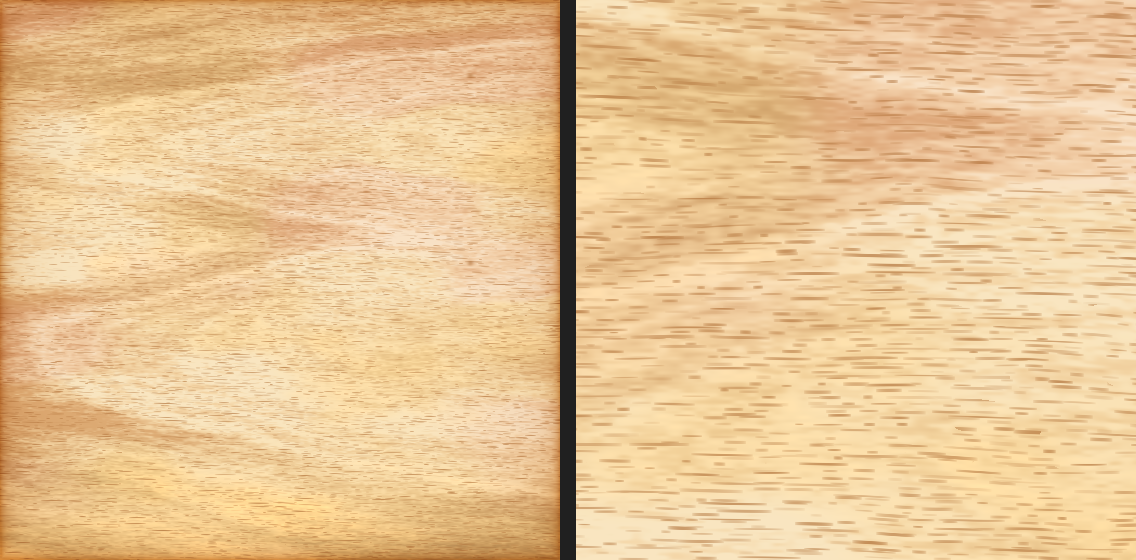
Left, the full canvas; right, a detail of the centre.
This texture is drawn by a WebGL 1 fragment shader. Its source:

```glsl
precision highp float;
uniform vec2 u_resolution;

#define ARCH_SPACING 0.335
#define ARCH_FOCUS vec2(0.70, 0.742)
#define RING_LEVEL 1.2
#define RING_FREQ 7.0
#define PORE_STRENGTH 0.70
#define STREAK_CONTRAST 0.72
#define BAND_CONTRAST 0.95
#define BLOTCH_CONTRAST 1.5
#define BROAD_CONTRAST 1.3
#define EDGE_BURN 0.9

const vec3 PALE = vec3(0.975, 0.90, 0.755);
const vec3 CREAM = vec3(0.955, 0.835, 0.65);
const vec3 TAN = vec3(0.87, 0.67, 0.455);
const vec3 HONEY = vec3(0.93, 0.765, 0.48);
const vec3 BROWN = vec3(0.69, 0.44, 0.22);

float hash(vec2 p) {
  vec3 q = fract(vec3(p.xyx) * 0.1031);
  q += dot(q, q.yzx + 33.33);
  return fract((q.x + q.y) * q.z);
}

float noise(vec2 p) {
  vec2 i = floor(p), f = fract(p);
  f = f * f * (3.0 - 2.0 * f);
  return mix(mix(hash(i), hash(i + vec2(1, 0)), f.x),
             mix(hash(i + vec2(0, 1)), hash(i + vec2(1, 1)), f.x), f.y);
}

float fbm(vec2 p) {
  float sum = 0.0, amp = 0.5;
  for (int i = 0; i < 4; i++) {
    sum += amp * noise(p);
    p = p * 2.03 + 17.3;
    amp *= 0.5;
  }
  return sum / 0.9375;
}

// Confocal parabolas opening to the right, one family per cathedral arch
float archField(vec2 p) {
  float field = 9.0;
  for (int i = 0; i < 2; i++) {
    float k = float(i);
    vec2 d = p - ARCH_FOCUS + vec2(0.0, ARCH_SPACING * k);
    d.y *= mix(8.0, 5.0, k * smoothstep(0.03, -0.03, d.y));
    float g = length(d) - d.x;
    float h = clamp(0.5 + 0.5 * (field - g) / 0.25, 0.0, 1.0);
    field = mix(field, g, h) - 0.25 * h * (1.0 - h);
  }
  return field;
}

// Two knots beside each arch: x = halo, y = dark core
vec2 knots(vec2 p) {
  vec2 sum = vec2(0.0);
  for (int i = 0; i < 4; i++) {
    float k = mod(float(i), 2.0), row = floor(float(i) / 2.0);
    vec2 c = mix(vec2(0.745, 0.745), vec2(0.84, 0.865), k);
    vec2 d = p - c + vec2(0.0, ARCH_SPACING * row);
    float r2 = dot(d, d * vec2(1.0, 1.6));
    sum += vec2(exp(-r2 / 0.0007), exp(-r2 / 0.00003) * (0.1 + 0.4 * k));
  }
  return sum;
}

// Short tapered dashes, at most one per cell
float pores(vec2 p, vec2 cell, float density, float seed) {
  vec2 q = p / cell;
  float row = floor(q.y);
  q.x += hash(vec2(row, seed)) * 7.0;
  vec2 id = vec2(floor(q.x), row) + seed;
  float len = mix(0.12, 0.46, hash(id + 3.1));
  float x = (fract(q.x) - 0.5 + (hash(id + 8.7) - 0.5) * (0.96 - 2.0 * len)) / len;
  float y = (fract(q.y) - mix(0.3, 0.7, hash(id + 5.3))) * cell.y;
  float taper = sqrt(max(0.0, 1.0 - x * x));
  float halfWidth = mix(0.0004, 0.0010, hash(id + 1.9));
  float soft = 0.5 / u_resolution.y;
  float line = 1.0 - smoothstep(halfWidth - soft, halfWidth + soft, abs(y));
  return line * taper * step(hash(id + 6.4), density) * mix(0.2, 1.0, hash(id + 2.2));
}

void main() {
  vec2 uv = gl_FragCoord.xy / u_resolution;

  // Growth rings, bent by slow noise and the knots
  vec2 bend = vec2(fbm(uv * vec2(3.0, 7.0)), fbm(uv * vec2(3.5, 6.0) + 40.0)) - 0.5;
  vec2 knot = knots(uv);
  float rings = archField(uv + bend * vec2(0.26, 0.04)) + 0.22 * knot.x;
  float bands = 0.65 * noise(vec2(rings * RING_FREQ, 3.5))
              + 0.35 * noise(vec2(rings * RING_FREQ * 3.1, uv.x * 3.0 + 9.0));
  float paleRing = exp(-pow((rings - RING_LEVEL) / 0.055, 2.0));
  float heart = 1.0 - smoothstep(0.28, 0.4, rings);
  float shadowRing = exp(-pow((rings - RING_LEVEL - 0.22) / 0.13, 2.0));

  // Fibres run along the board with a slight lean
  vec2 grain = uv + vec2(0.0, bend.y * 0.016 + 0.02 * uv.x);
  float streaks = 0.4 * noise(grain * vec2(7.0, 110.0))
                + 0.6 * noise(grain * vec2(38.0, 330.0) + 21.0);
  float blotch = fbm(grain * vec2(1.8, 9.0) + 70.0);
  float fleck = noise(grain * vec2(130.0, 470.0));

  // The middle of the board is bleached, its sides and corners are darker
  vec2 fromCenter = (uv - vec2(0.48, 0.55)) * vec2(1.0, 0.85);
  float broad = 0.16 - 0.75 * smoothstep(0.12, 0.68, length(fromCenter))
              + 0.9 * (noise(uv * vec2(2.2, 4.5) + 31.0) - 0.5);

  float tone = 0.71 + BAND_CONTRAST * (bands - 0.5) + STREAK_CONTRAST * (streaks - 0.5)
             + BLOTCH_CONTRAST * (blotch - 0.5) + 0.42 * (fleck - 0.5)
             + BROAD_CONTRAST * 0.6 * broad
             + 0.45 * paleRing + 0.25 * heart - 0.32 * shadowRing - 0.2 * knot.x;
  vec3 color = mix(TAN, CREAM, smoothstep(-0.2, 0.6, tone));
  color = mix(color, PALE, smoothstep(0.5, 1.0, tone));

  // Honey stain in patches and along the lower part
  float stain = smoothstep(0.5, 0.75, fbm(uv * vec2(3.0, 7.0) + 110.0));
  stain = 0.4 * stain + 0.7 * smoothstep(0.28, 0.0, uv.y) + 0.15 * heart;
  color = mix(color, HONEY * (0.86 + 0.22 * tone), clamp(stain, 0.0, 0.75));

  // Pinkish cast where the wood is neither stained nor bleached
  float pink = smoothstep(0.42, 0.65, noise(uv * vec2(3.0, 8.0) + 61.0));
  color += vec3(0.0, -0.015, 0.02) * pink * (1.0 - clamp(stain + heart, 0.0, 1.0));

  // Pores in two sizes
  float patchy = 0.25 + 0.6 * fbm(uv * vec2(4.0, 12.0) + 150.0);
  float dashes = max(pores(grain, vec2(0.046, 0.0056), patchy, 11.0),
                     0.8 * pores(grain, vec2(0.021, 0.0038), patchy, 57.0));
  color = mix(color, BROWN, clamp(PORE_STRENGTH * dashes + knot.y, 0.0, 0.85));

  // Scorched border
  vec2 border = min(uv, 1.0 - uv);
  float edge = min(border.x, border.y);
  float burn = 0.75 * exp(-edge / 0.008) + 0.35 * exp(-edge / 0.05)
             + 0.3 * exp(-(border.x + border.y) / 0.09);
  color = mix(color, color * vec3(0.82, 0.62, 0.38), clamp(EDGE_BURN * burn, 0.0, 1.0));

  gl_FragColor = vec4(color, 1.0);
}
```
